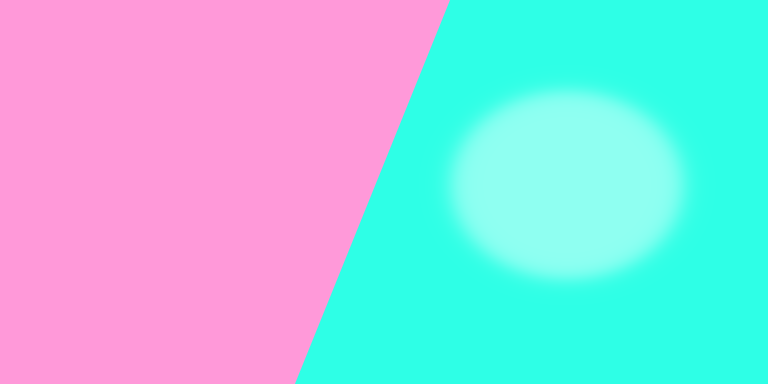
Write a WebGL 2 fragment shader that draws this background.

```glsl
#version 300 es
precision highp float;

#define EDGE_BOTTOM 0.768
#define EDGE_TOP 1.172
#define GLOW_CENTER vec2(1.477, 0.518)
#define GLOW_RADII vec2(0.302, 0.245)
#define GLOW_SOFTNESS 0.055
#define GLOW_STRENGTH 0.465

uniform vec2 u_resolution;
out vec4 fragColor;

const vec3 PINK = vec3(1.0, 0.6, 0.85);
const vec3 TURQUOISE = vec3(0.18, 1.0, 0.9);
const vec3 WHITE = vec3(1.0);

// Signed distance to the slanted divide, positive on its right
float divideDistance(vec2 p) {
    vec2 along = vec2(EDGE_TOP - EDGE_BOTTOM, 1.0);
    vec2 normal = normalize(vec2(along.y, -along.x));
    return dot(p - vec2(EDGE_BOTTOM, 0.0), normal);
}

// Flat-topped ellipse with a logistic falloff
float softEllipse(vec2 p) {
    float radius = length((p - GLOW_CENTER) / GLOW_RADII);
    return 1.0 / (1.0 + exp((radius - 1.0) / GLOW_SOFTNESS));
}

void main() {
    // Canvas height is one unit
    vec2 p = gl_FragCoord.xy / u_resolution.y;
    float pixel = 1.0 / u_resolution.y;

    // Glow over the right field
    vec3 rightField = mix(TURQUOISE, WHITE, GLOW_STRENGTH * softEllipse(p));

    // Antialiased divide between the two fields
    float rightSide = clamp(divideDistance(p) / pixel + 0.5, 0.0, 1.0);
    fragColor = vec4(mix(PINK, rightField, rightSide), 1.0);
}
```
